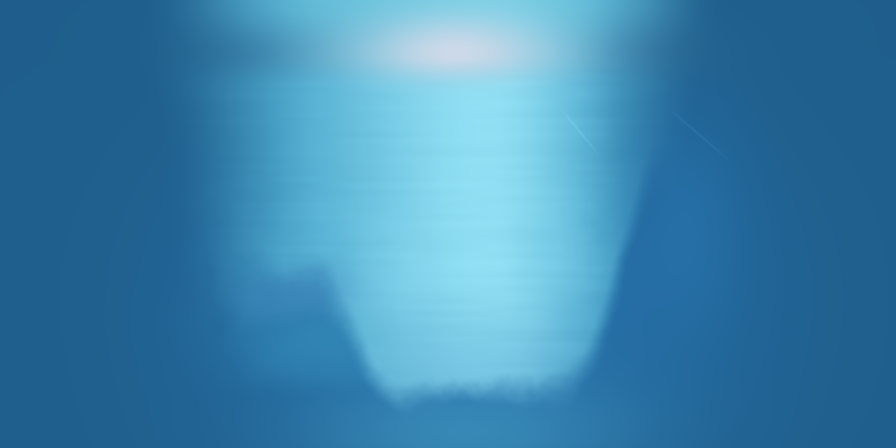
A WebGL 2 fragment shader for this background:

```glsl
#version 300 es
precision highp float;

uniform vec2 u_resolution;
out vec4 outColor;

#define DEEP vec3(0.12, 0.37, 0.55)
#define HALO vec3(0.16, 0.47, 0.71)
#define TEAL vec3(0.20, 0.54, 0.72)
#define MID vec3(0.31, 0.67, 0.81)
#define BRIGHT vec3(0.56, 0.87, 0.95)
#define BLUSH vec3(0.83, 0.86, 0.92)
#define GLOW_POS vec2(0.508, 0.88)
#define FLOOR_Y 0.12
#define CLOUD_ROUGHNESS 0.10
#define STREAK_GAIN 0.035

float hash(vec2 p) {
  return fract(sin(dot(p, vec2(127.1, 311.7))) * 43758.5453);
}

float noise(vec2 p) {
  vec2 i = floor(p), f = fract(p);
  f = f * f * (3.0 - 2.0 * f);
  return mix(mix(hash(i), hash(i + vec2(1, 0)), f.x),
             mix(hash(i + vec2(0, 1)), hash(i + vec2(1, 1)), f.x), f.y);
}

float fbm(vec2 p) {
  float sum = 0.0, amp = 0.5;
  for (int i = 0; i < 5; i++) {
    sum += amp * noise(p);
    p = p * 2.03 + 7.1;
    amp *= 0.5;
  }
  return sum;
}

// Soft elliptical falloff: one at the centre
float blob(vec2 p, vec2 center, vec2 radius) {
  vec2 d = (p - center) / radius;
  return exp(-dot(d, d));
}

// Plateau rising over a..b and falling over c..d
float band(float x, float a, float b, float c, float d) {
  return smoothstep(a, b, x) * (1.0 - smoothstep(c, d, x));
}

// Height of the cloud bank below the light
float cloudTop(float x) {
  float leftBank = 1.0 - smoothstep(0.35, 0.45, x);
  float rightBank = smoothstep(0.60, 0.74, x);
  return FLOOR_Y + 0.24 * leftBank + 0.50 * rightBank * rightBank;
}

// Thin slanted scratch of light between two points
float streak(vec2 p, vec2 a, vec2 b) {
  vec2 ab = b - a;
  float t = clamp(dot(p - a, ab) / dot(ab, ab), 0.0, 1.0);
  float d = length(p - a - ab * t);
  return (1.0 - smoothstep(0.0, 0.005, d)) * 4.0 * t * (1.0 - t);
}

void main() {
  vec2 uv = gl_FragCoord.xy / u_resolution;
  vec2 p = uv * vec2(2.0, 1.0);
  float rough = fbm(p * 7.0) - 0.48;

  // Deep water with a blue halo
  vec3 color = mix(DEEP, HALO, 0.85 * blob(uv, vec2(0.53, 0.33), vec2(0.27, 0.42)));
  color = mix(color, HALO, 0.45 * blob(uv, vec2(0.77, 0.50), vec2(0.06, 0.25)));
  color = mix(color, MID, 0.45 * blob(uv, vec2(0.52, 0.03), vec2(0.18, 0.13)));

  // Teal pocket in the lower left cloud
  float pocket = blob(uv + rough * 0.06, vec2(0.37, 0.25), vec2(0.10, 0.12));
  color = mix(color, TEAL, 0.8 * pocket * smoothstep(0.10, 0.17, uv.y));

  // Broad light column, wider near the surface
  float spread = 0.03 * smoothstep(0.62, 0.95, uv.y);
  float x = uv.x + rough * 0.03 * (1.0 - smoothstep(0.4, 0.8, uv.y));
  float outer = band(x, 0.18 - spread, 0.36, 0.63, 0.77 + spread);
  float inner = band(x, 0.29, 0.54, 0.55, 0.70);
  vec3 light = mix(mix(color, MID, outer), BRIGHT, inner);

  // Ragged lower edge, softer towards the sides
  float soft = 0.03 + 0.25 * abs(uv.x - 0.52);
  float height = uv.y - cloudTop(uv.x) + rough * CLOUD_ROUGHNESS;
  float lit = smoothstep(-soft, soft, height);
  float depthFade = mix(0.72, 1.0, smoothstep(0.10, 0.42, uv.y));
  color = mix(color, light, lit * depthFade);

  // Violet crest on the left bank
  color = mix(color, vec3(0.25, 0.52, 0.74),
              0.5 * blob(uv + rough * 0.05, vec2(0.335, 0.35), vec2(0.055, 0.045)));

  // Dim surface band, then the teal sheen above it
  float surface = smoothstep(0.80, 0.88, uv.y);
  float sides = smoothstep(0.08, 0.26, abs(uv.x - 0.515));
  color = mix(color, DEEP, 0.45 * surface * sides * (1.0 - smoothstep(0.88, 1.0, uv.y)));
  color = mix(color, vec3(0.42, 0.77, 0.86),
              0.55 * smoothstep(0.88, 1.0, uv.y) * band(uv.x, 0.18, 0.42, 0.60, 0.82));

  // Pale blush below the surface, cut sharper underneath
  float tall = uv.y > GLOW_POS.y ? 0.075 : 0.05;
  color = mix(color, vec3(0.55, 0.74, 0.82), 0.6 * blob(uv, GLOW_POS, vec2(0.17, tall)));
  color = mix(color, BLUSH, 0.9 * blob(uv, GLOW_POS, vec2(0.085, tall)));

  // Faint ripples and scratches
  float ripple = noise(vec2(p.x * 6.0, p.y * 70.0)) - 0.5;
  color += 0.018 * ripple * outer * lit * (1.0 - surface);
  float scratches = streak(p, vec2(1.25, 0.76), vec2(1.34, 0.65))
                  + streak(p, vec2(1.49, 0.76), vec2(1.63, 0.64));
  color += STREAK_GAIN * scratches;

  outColor = vec4(clamp(color, 0.0, 1.0), 1.0);
}
```
